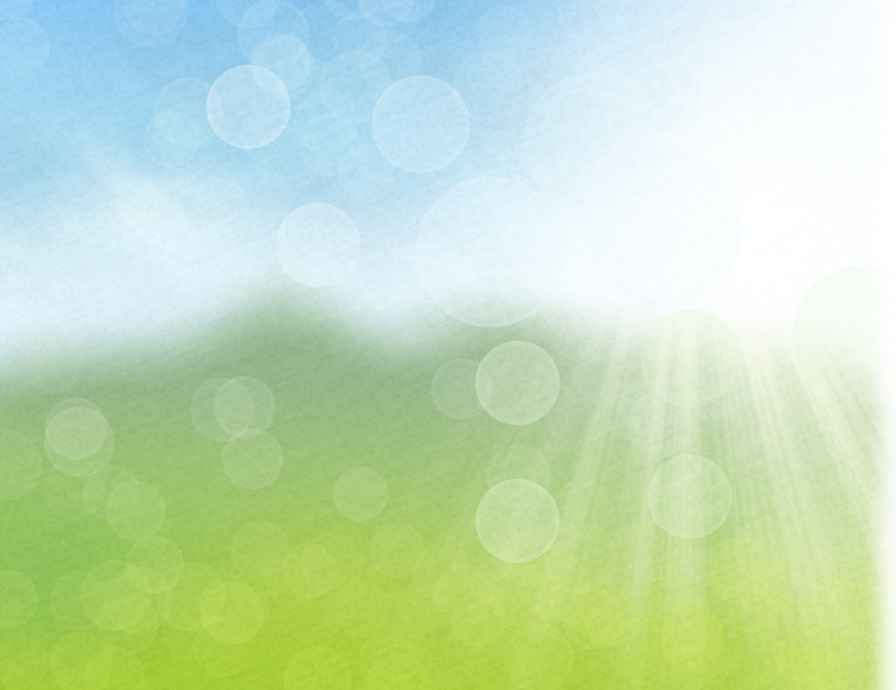
This background is drawn by a WebGL 1 fragment shader. Its source:

```glsl
precision highp float;
// Soft spring meadow: blue sky, misty hills, a white sun glow with rays, and bokeh discs.
uniform vec2 u_resolution;

float hash(vec2 p) {
  return fract(sin(dot(p, vec2(12.9898, 78.233))) * 43758.5453);
}

float noise(vec2 p) {
  vec2 i = floor(p), f = fract(p);
  f = f * f * (3.0 - 2.0 * f);
  return mix(mix(hash(i), hash(i + vec2(1.0, 0.0)), f.x),
             mix(hash(i + vec2(0.0, 1.0)), hash(i + 1.0), f.x), f.y);
}

float fbm(vec2 p) {
  float sum = 0.0, amp = 0.5;
  for (int i = 0; i < 4; i++) {
    sum += amp * noise(p);
    p = p * 2.03 + 7.1;
    amp *= 0.5;
  }
  return sum;
}

float bump(float x, float center, float width) {
  float d = (x - center) / width;
  return exp(-d * d);
}

// Flat translucent disc with a slightly brighter rim
float disc(vec2 p, vec2 center, float radius) {
  float d = length(p - center) - radius;
  float edge = 1.0 / u_resolution.y;
  float rim = smoothstep(-0.01, 0.0, d);
  return (0.85 + 0.35 * rim) * (1.0 - smoothstep(-edge, edge, d));
}

vec3 skyColor(vec2 p) {
  vec3 sky = mix(vec3(0.86, 0.94, 0.97), vec3(0.62, 0.83, 0.93), smoothstep(0.58, 0.82, p.y));
  sky = mix(sky, vec3(0.52, 0.77, 0.94), smoothstep(0.84, 1.03, p.y));
  // Wispy cloud bank on the left
  float wisp = fbm(vec2(p.x * 4.0, p.y * 8.0 + p.x * 3.0));
  float bank = bump(p.y, 0.72 - 0.15 * p.x, 0.08) * (1.0 - smoothstep(0.2, 0.7, p.x));
  sky = mix(sky, vec3(0.86, 0.94, 0.96), bank * smoothstep(0.25, 0.65, wisp));
  sky += 0.07 * (wisp - 0.47);
  // Sun glow and bright right side
  vec2 q = p - vec2(1.08, 0.67);
  float glow = exp(-dot(q, q) / 0.13);
  float side = smoothstep(0.6, 1.32, p.x + 0.12 * (wisp - 0.5));
  return mix(sky, vec3(0.995, 1.0, 1.0), 1.0 - (1.0 - glow) * (1.0 - 0.9 * side));
}

vec3 groundColor(vec2 p) {
  vec3 ground = mix(vec3(0.65, 0.80, 0.20), vec3(0.62, 0.77, 0.44), smoothstep(0.02, 0.32, p.y));
  ground = mix(ground, vec3(0.58, 0.71, 0.55), smoothstep(0.27, 0.48, p.y));
  // Cooler grass at the left, lime patch below the middle
  float left = 1.0 - smoothstep(0.05, 0.45, p.x);
  ground = mix(ground, vec3(0.54, 0.75, 0.36), 0.8 * left * bump(p.y, 0.17, 0.13));
  ground = mix(ground, vec3(0.69, 0.81, 0.26), 0.6 * bump(p.x, 0.52, 0.22) * bump(p.y, 0.14, 0.1));
  // Rays fanning down from the sun
  vec2 q = p - vec2(1.0, 0.85);
  float angle = atan(q.x, -q.y);
  float ray = 0.5 * noise(vec2(angle * 18.0, 2.0)) + 0.3 * noise(vec2(angle * 45.0, 9.0))
    + 0.2 * noise(vec2(angle * 130.0, 4.0));
  float fan = smoothstep(-0.8, -0.1, angle);
  float light = fan * (0.16 + 0.45 * ray) * (0.35 + 0.65 * smoothstep(-0.02, 0.2, p.y));
  light += 0.5 * bump(p.x, 1.08, 0.3) * smoothstep(0.25, 0.56, p.y);
  light += 0.22 * smoothstep(0.95, 1.28, p.x);
  return mix(ground, vec3(0.95, 0.97, 0.88), clamp(light, 0.0, 0.95));
}

void main() {
  vec2 p = gl_FragCoord.xy / u_resolution.y;

  // Misty hill line
  float ridge = 0.525 + 0.065 * bump(p.x, 0.41, 0.11) + 0.05 * bump(p.x, 0.72, 0.12)
    + 0.02 * bump(p.x, 0.98, 0.15) - 0.03 * bump(p.x, 0.0, 0.07) - 0.06 * bump(p.x, 1.32, 0.07);
  ridge += 0.025 * (fbm(p * 8.0) - 0.47);
  float hill = 1.0 - smoothstep(ridge - 0.1, ridge + 0.035, p.y);
  vec3 color = mix(skyColor(p), groundColor(p), hill);

  // Small faint discs: upper sky, open grass, and a denser row low in the grass
  for (int i = 0; i < 132; i++) {
    float n = float(i);
    float kind = mod(n, 3.0);
    float inSky = step(kind, 0.5);
    vec2 rnd = vec2(hash(vec2(n, 1.7)), hash(vec2(n, 5.3)));
    float grassY = mix(0.5 * rnd.y, 0.22 * rnd.y, step(1.5, kind));
    vec2 center = mix(vec2(1.25 * rnd.x, grassY), vec2(rnd.x, 0.74 + 0.28 * rnd.y), inSky);
    float radius = 0.039 + 0.015 * hash(vec2(n, 9.1));
    vec3 tint = mix(vec3(0.83, 0.90, 0.40), vec3(0.86, 0.93, 0.84), smoothstep(0.05, 0.38, center.y));
    tint = mix(tint, vec3(0.84, 0.94, 0.97), inSky);
    color = mix(color, tint, (0.07 + 0.11 * hash(vec2(n, 3.9))) * disc(p, center, radius));
  }

  // Large bright discs in slanting rows that drift right going down
  for (int i = 0; i < 11; i++) {
    float row = floor((float(i) + 0.5) / 3.0);
    float col = float(i) - 3.0 * row;
    vec2 center = vec2(0.36 + 0.39 * smoothstep(0.5, 2.0, row) + 0.25 * col,
                       0.845 - 0.2 * row + col * mix(-0.025, 0.035, min(row, 1.0)));
    center.y -= 0.045 * step(0.5, col) * bump(row, 1.0, 0.3);
    float radius = 0.061 + 0.0033 * col * col * (1.0 + row) * (3.0 - row);
    radius += 0.035 * bump(row, 1.0, 0.3) * bump(col, 1.0, 0.3);
    vec3 tint = mix(vec3(0.92, 0.97, 0.99), vec3(0.90, 0.95, 0.84), step(1.5, row));
    color = mix(color, tint, (0.38 - 0.07 * col) * disc(p, center, radius));
  }

  // White right edge
  color = mix(color, vec3(1.0), 0.85 * smoothstep(1.25, 1.3, p.x));

  // Slanted brush strokes and canvas grain, fading out in the white
  float paint = 1.0 - 0.75 * smoothstep(0.8, 1.0, color.r);
  vec2 slant = vec2(p.x + 0.4 * p.y, p.y - 0.4 * p.x);
  float stroke = noise(slant * vec2(9.0, 140.0)) + noise(slant * vec2(22.0, 260.0)) - 1.0;
  float grain = noise(p * 390.0) + noise(p * 190.0 + 31.0) - 1.0;
  color += paint * (0.013 * stroke + 0.024 * grain);
  gl_FragColor = vec4(clamp(color, 0.0, 1.0), 1.0);
}
```
